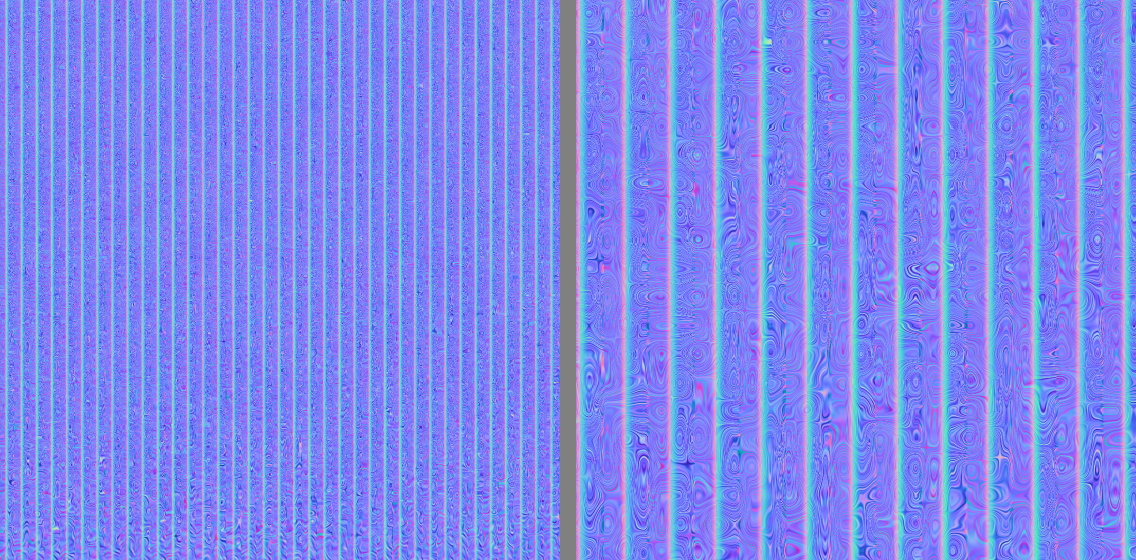
Left: the whole. Right: its middle third, enlarged.
Reproduce this texture map procedurally as a Shadertoy shader.

```glsl
const float RIBS = 37.0;              // ribs across the canvas
const float LINE_PHASE = 0.42;        // first groove, in rib widths
const vec2 FIBRE_FREQ = vec2(7.5, 2.8); // across and along a fibre, per rib
const float FIBRE_DEPTH = 0.105;
const float FIBRE_ANGLE = 0.70;       // lean away from vertical, radians
const float ANGLE_WANDER = 0.9;
const vec2 RIB_ROLL = vec2(-0.17, 0.09); // sideways tilt, left to right edge
const float RIB_LEAN = -0.03;         // vertical tilt of the rib face
const float LIP_TILT = 0.64;          // pink edge of the groove
const float WALL_TILT = -0.24;        // teal edge of the groove
const float GROOVE_LIFT = 0.68;       // green tilt inside the groove
const float LINE_VARIATION = 0.30;
const int SAMPLES = 2;                // supersampling per axis

float hash(vec2 p) {
    vec3 q = fract(vec3(p.xyx) * 0.1031);
    q += dot(q, q.yzx + 33.33);
    return fract((q.x + q.y) * q.z);
}

float noise(vec2 p) {
    vec2 i = floor(p), f = fract(p);
    f = f * f * (3.0 - 2.0 * f);
    return mix(mix(hash(i), hash(i + vec2(1, 0)), f.x),
               mix(hash(i + vec2(0, 1)), hash(i + vec2(1, 1)), f.x), f.y);
}

float bump(float x, float centre, float width) {
    float t = (x - centre) / width;
    return exp(-t * t);
}

// Height of short fibres fanning out from the middle of each rib
float fibreHeight(vec2 p, float rib, float angle) {
    float across = p.x - rib - 0.5;
    vec2 q = vec2(abs(across), p.y);
    float c = cos(angle), s = sin(angle);
    q = vec2(c * q.x - s * q.y, s * q.x + c * q.y);
    vec2 seed = vec2(rib * 17.0 + 211.0, 307.0 + (across < 0.0 ? 61.0 : 0.0));
    float coarse = noise(q * FIBRE_FREQ + seed);
    float fine = noise(q * FIBRE_FREQ * 1.8 + seed + 91.0);
    return coarse + 0.3 * fine;
}

vec2 fibreTilt(vec2 p, float rib) {
    float wander = noise(p * vec2(2.5, 1.6) + 43.0) - 0.5;
    float angle = FIBRE_ANGLE + ANGLE_WANDER * wander;
    const float e = 0.035;
    vec2 slope = vec2(
        fibreHeight(p + vec2(e, 0), rib, angle) - fibreHeight(p - vec2(e, 0), rib, angle),
        fibreHeight(p + vec2(0, e), rib, angle) - fibreHeight(p - vec2(0, e), rib, angle));
    return -FIBRE_DEPTH * slope / (2.0 * e);
}

vec3 surfaceColor(vec2 uv) {
    vec2 p = uv * RIBS;
    p.x += 1.0 - LINE_PHASE;
    float rib = floor(p.x);
    float u = p.x - rib;
    float line = floor(p.x + 0.5);
    float d = p.x - line;

    // Rounded rib face with fibres, calmer inside the groove
    vec2 tilt = vec2(mix(RIB_ROLL.x, RIB_ROLL.y, u), RIB_LEAN);
    float groove = bump(d, 0.03, 0.10);
    tilt += fibreTilt(p, rib) * (1.0 - 0.7 * groove);
    tilt += 0.08 * (vec2(noise(p * 0.7 + 19.0), noise(p * 0.7 + 71.0)) - 0.5);

    // Groove: lip, lifted centre and opposite wall, uneven between lines
    float lineTone = hash(vec2(line, 5.0)) - 0.5;
    float wear = noise(vec2(line * 7.0, p.y * 0.5)) - 0.5;
    float vary = LINE_VARIATION * (lineTone + 0.6 * wear);
    tilt.x += LIP_TILT * (1.0 + vary) * bump(d, -0.035, 0.05);
    tilt.x += WALL_TILT * (1.0 - vary) * bump(d, 0.095, 0.07);
    tilt.y += GROOVE_LIFT * (1.0 - vary) * bump(d, 0.05, 0.085);

    // Unit normal packed into colour
    tilt *= min(1.0, 0.92 / max(length(tilt), 0.001));
    vec3 normal = vec3(tilt, sqrt(1.0 - dot(tilt, tilt)));
    return 0.5 + 0.5 * normal;
}

void mainImage(out vec4 fragColor, in vec2 fragCoord) {
    vec3 color = vec3(0.0);
    for (int j = 0; j < SAMPLES; j++)
        for (int i = 0; i < SAMPLES; i++) {
            vec2 offset = (vec2(i, j) + 0.5) / float(SAMPLES) - 0.5;
            color += surfaceColor((fragCoord + offset) / iResolution.xy);
        }
    fragColor = vec4(color / float(SAMPLES * SAMPLES), 1.0);
}
```
